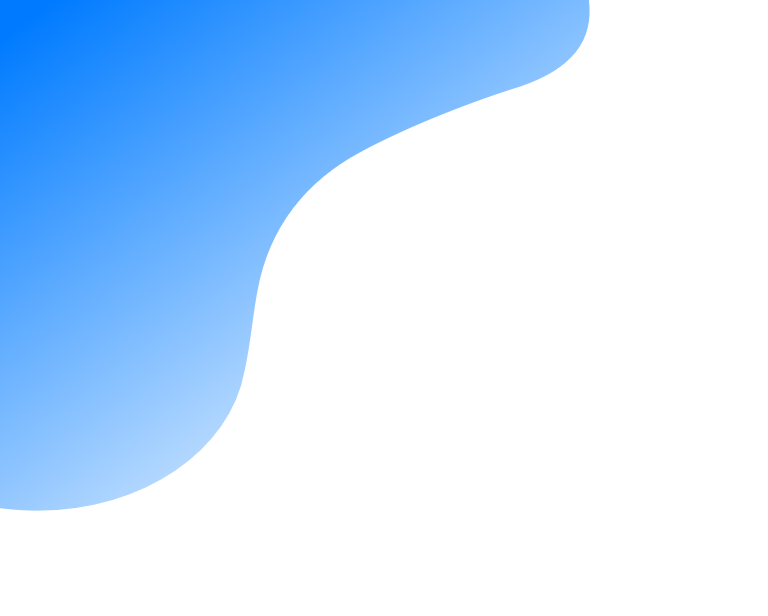
A Shadertoy shader for this background:

```glsl
const int SPANS = 6;
const int STEPS = 16;

// Chained cubic spans: each span ends where the next begins
const vec2 OUTLINE[19] = vec2[19](
    vec2(0.956, 1.000),
    vec2(0.964, 0.935), vec2(0.930, 0.889), vec2(0.846, 0.860),
    vec2(0.771, 0.837), vec2(0.662, 0.795), vec2(0.585, 0.753),
    vec2(0.499, 0.707), vec2(0.437, 0.633), vec2(0.418, 0.528),
    vec2(0.410, 0.485), vec2(0.407, 0.444), vec2(0.397, 0.398),
    vec2(0.374, 0.268), vec2(0.231, 0.171), vec2(0.062, 0.171),
    vec2(0.020, 0.171), vec2(-0.023, 0.177), vec2(-0.065, 0.187));

vec2 cubicPoint(int span, float t) {
    int i = span * 3;
    float s = 1.0 - t;
    return s * s * s * OUTLINE[i] + 3.0 * s * s * t * OUTLINE[i + 1]
         + 3.0 * s * t * t * OUTLINE[i + 2] + t * t * t * OUTLINE[i + 3];
}

float segmentDistance(vec2 p, vec2 a, vec2 b) {
    vec2 ab = b - a;
    float h = clamp(dot(p - a, ab) / dot(ab, ab), 0.0, 1.0);
    return length(p - a - h * ab);
}

// Signed distance to the wave, negative on its left side
float waveDistance(vec2 p) {
    float nearest = 10.0;
    float side = 1.0;
    vec2 a = OUTLINE[0];
    for (int span = 0; span < SPANS; span++) {
        for (int k = 1; k <= STEPS; k++) {
            vec2 b = cubicPoint(span, float(k) / float(STEPS));
            nearest = min(nearest, segmentDistance(p, a, b));
            // Flip the side at each crossing of a ray going right
            if ((a.y > p.y) != (b.y > p.y)) {
                float crossing = mix(a.x, b.x, (p.y - a.y) / (b.y - a.y));
                if (p.x < crossing) side = -side;
            }
            a = b;
        }
    }
    return side * nearest;
}

void mainImage(out vec4 fragColor, in vec2 fragCoord) {
    vec2 p = fragCoord / iResolution.y;
    float pixel = 1.0 / iResolution.y;

    // Blue fading to white, away from the top left corner
    float fade = clamp(0.566 * p.x + 0.769 * (1.0 - p.y) - 0.05, 0.0, 1.0);
    vec3 blue = mix(vec3(0.0, 0.482, 1.0), vec3(1.0), fade);

    // Soft-edged wave over white
    float cover = clamp(0.5 - waveDistance(p) / pixel, 0.0, 1.0);
    fragColor = vec4(mix(vec3(1.0), blue, cover), 1.0);
}
```
